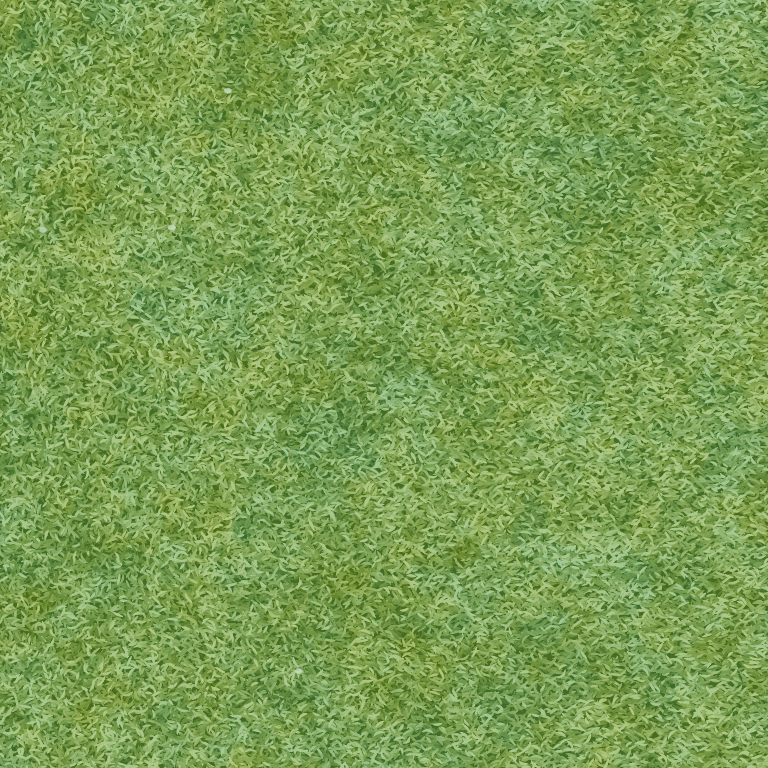
Write a Shadertoy shader that draws this texture.

```glsl
#define CELLS 110.0       // blade cells across the canvas
#define LAYERS 5          // blades per cell, lowest first
#define BLADE_LENGTH 0.9  // longest half length, in cells
#define BLADE_WIDTH 0.19  // half width, in cells
#define CONTRAST 1.25
#define MOTTLE 0.28       // strength of light and dark patches
#define SHADE_GREEN vec3(0.27, 0.425, 0.135)
#define MID_GREEN vec3(0.47, 0.61, 0.29)
#define TIP_GREEN vec3(0.67, 0.785, 0.54)
#define WARM_SHIFT vec3(0.05, 0.0, -0.07)
#define FLECK_COLOUR vec3(0.80, 0.88, 0.80)

vec4 hash4(vec2 p) {
    vec4 q = fract(p.xyxy * vec4(0.1031, 0.1030, 0.0973, 0.1099));
    q += dot(q, q.wzxy + 33.33);
    return fract((q.xxyz + q.yzzw) * q.zywx);
}

// Smooth cellular noise: random cell values blended by distance
vec2 patches(vec2 p) {
    vec2 home = floor(p), total = vec2(0.0);
    float weightSum = 0.0;
    for (int y = -1; y <= 1; y++)
    for (int x = -1; x <= 1; x++) {
        vec2 cell = home + vec2(x, y);
        vec4 rnd = hash4(cell + 311.0);
        vec2 away = p - cell - rnd.xy;
        float weight = exp(-5.0 * dot(away, away));
        total += weight * rnd.zw;
        weightSum += weight;
    }
    return total / weightSum - 0.5;
}

// Coverage of a bent, tapered blade centred on the origin
float bladeCoverage(vec2 p, float angle, float halfLength, float bend, float pixel) {
    float c = cos(angle), s = sin(angle);
    p = vec2(c * p.x + s * p.y, c * p.y - s * p.x);
    p.y += bend * p.x * p.x;
    float along = p.x / halfLength;
    float halfWidth = BLADE_WIDTH * (1.0 - 0.7 * min(along * along, 1.0));
    float side = clamp(0.5 + (halfWidth - abs(p.y)) / pixel, 0.0, 1.0);
    float ends = clamp(0.5 + (halfLength - abs(p.x)) / pixel, 0.0, 1.0);
    return side * ends;
}

// Returns tone in x and warmth in y, blades stacked from dark to light
vec2 grass(vec2 uv, float pixel) {
    vec2 p = uv * CELLS, home = floor(p);
    vec2 look = vec2(0.0, -0.2);
    float spread = 3.14159 * mix(0.95, 0.62, uv.x);
    for (int layer = 0; layer < LAYERS; layer++) {
        float height = float(layer) / float(LAYERS - 1);
        for (int y = -1; y <= 1; y++)
        for (int x = -1; x <= 1; x++) {
            vec2 cell = home + vec2(x, y);
            vec4 place = hash4(cell + 37.0 * float(layer) + 11.0);
            vec4 form = hash4(cell + 53.0 * float(layer) + 707.0);
            float halfLength = BLADE_LENGTH * mix(0.55, 1.0, form.x);
            float cover = bladeCoverage(p - cell - place.xy, (place.z - 0.5) * spread,
                                        halfLength, form.y - 0.5, pixel * CELLS);
            float tone = 0.05 + 0.35 * height + 0.6 * place.w;
            look = mix(look, vec2(tone, form.z - 0.5), cover);
        }
    }
    return look;
}

// Rare pale debris
float flecks(vec2 uv, float pixel) {
    vec2 p = uv * 6.0, cell = floor(p);
    vec4 rnd = hash4(cell + 90.0);
    vec2 away = (p - cell - mix(vec2(0.2), vec2(0.8), rnd.xy)) * vec2(0.8, 1.2);
    float disc = smoothstep(6.0 * pixel, -6.0 * pixel, length(away) - 0.025);
    return disc * step(0.93, rnd.z);
}

void mainImage(out vec4 fragColor, in vec2 fragCoord) {
    float pixel = 1.0 / iResolution.y;
    vec2 uv = fragCoord * pixel;

    // Blades with broad and fine mottling
    vec2 look = grass(uv, pixel);
    vec2 broad = patches(uv * 11.0), fine = patches(uv * 34.0 + 5.0);
    float tone = 0.5 + CONTRAST * (look.x - 0.5) + MOTTLE * (0.5 * broad.x + fine.x);
    float warmth = 0.5 * look.y + 0.6 * broad.y + 0.8 * fine.y;

    // Green ramp from gaps to sunlit tips
    tone = clamp(tone, 0.0, 1.0);
    vec3 colour = mix(SHADE_GREEN, MID_GREEN, min(2.0 * tone, 1.0));
    colour = mix(colour, TIP_GREEN, max(2.0 * tone - 1.0, 0.0));
    colour += WARM_SHIFT * warmth;
    colour = mix(colour, FLECK_COLOUR, 0.75 * flecks(uv, pixel));
    fragColor = vec4(clamp(colour, 0.0, 1.0), 1.0);
}
```
